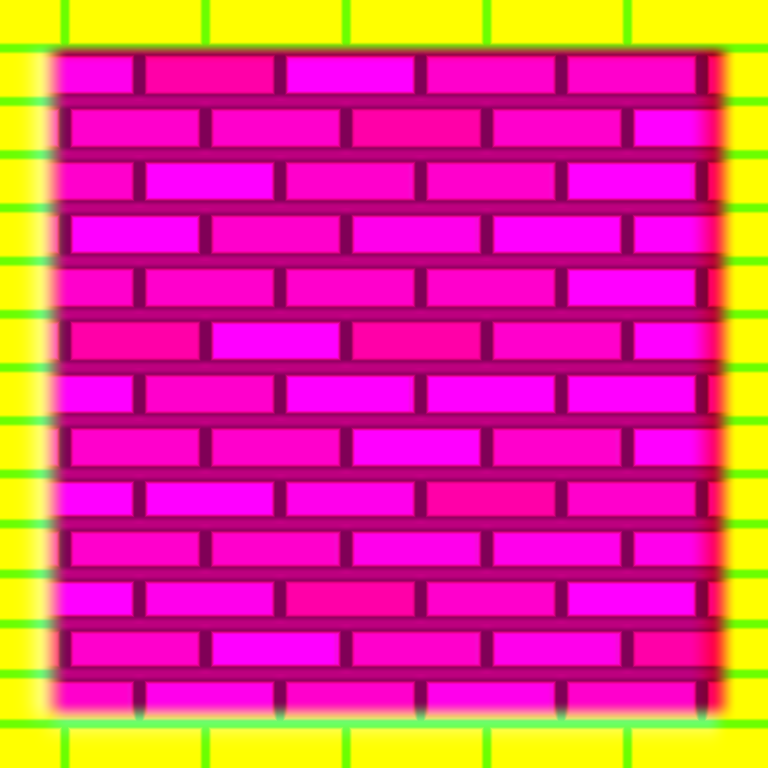
A three.js fragment shader for this pattern:

```glsl
// Magenta running-bond brickwork inside a soft yellow frame with green joints.
// Distances to the nearest joints shape the bricks; a blurred box mask blends
// wall into frame. The frame's long outer bricks run across the tile edges.

varying vec2 vUv;

const float COLUMNS = 5.0;          // upright joints per course
const float COURSES = 13.0;         // courses inside the frame
const float BRICK_LENGTH = 0.1831;
const float BASE = 0.0573;          // height of the lowest bed joint
const float LOW_COURSES = 5.0;      // slightly thinner courses at the bottom
const float LOW_PITCH = 0.0651;
const float HIGH_PITCH = 0.0693;
const vec2 HALF_JOINT = vec2(0.0078, 0.0098);

const vec3 YELLOW = vec3(1.0, 1.0, 0.0);
const vec3 GREEN = vec3(0.42, 1.0, 0.0);
const vec3 MORTAR_DARK = vec3(0.50, 0.0, 0.34);
const vec3 MORTAR_LIGHT = vec3(0.76, 0.0, 0.51);
const vec3 BRICK_RIM = vec3(0.90, 0.0, 0.50);

float hash(vec2 cell) {
  vec3 q = fract(cell.xyx * vec3(0.1031, 0.1030, 0.0973));
  q += dot(q, q.yzx + 33.33);
  return fract((q.x + q.y) * q.z);
}

float bump(float x, float centre, float width) {
  float t = (x - centre) / width;
  return exp(-t * t);
}

// Distance, in repeats, to the nearest of the joints 0..last
float jointDistance(float t, float last) {
  return abs(t - clamp(floor(t + 0.5), 0.0, last));
}

// Height measured in courses above the lowest bed joint
float courseHeight(float y) {
  float low = (y - BASE) / LOW_PITCH;
  float bend = BASE + LOW_COURSES * LOW_PITCH;
  return low < LOW_COURSES ? low : LOW_COURSES + (y - bend) / HIGH_PITCH;
}

// Brick face: stepped pink tones, pinker low down, some with a worn right end
vec3 brickFace(vec2 cell, float along) {
  float tone = hash(cell + 3.0) + 0.25 * (1.0 - step(3.5, cell.y));
  float blue = 1.0 - 0.08 * step(0.38, tone)
                   - 0.12 * step(0.66, tone)
                   - 0.14 * step(0.92, tone);
  float worn = step(0.8, hash(cell + 41.0)) * bump(along, 0.925, 0.012);
  return mix(vec3(1.0, 0.0, blue), vec3(0.95, 0.05, 0.82), 0.6 * worn);
}

vec3 wallColor(vec2 toJoint, vec2 cell, float along) {
  vec2 inset = toJoint - HALF_JOINT;
  float edge = min(inset.x, inset.y);

  // Mortar: bright along the bed joints, a little brighter at crossings
  float bed = smoothstep(-0.002, 0.008, -inset.y);
  float crossing = bed * bump(toJoint.x, 0.0, 0.007);
  vec3 mortar = mix(MORTAR_DARK, MORTAR_LIGHT, bed * 0.93 + crossing * 0.1);

  vec3 brick = mix(BRICK_RIM, brickFace(cell, along),
                   smoothstep(0.0, 0.0045, edge));
  return mix(mortar, brick, smoothstep(-0.002, 0.002, edge));
}

vec3 frameColor(vec2 toJoint) {
  float nearest = min(toJoint.x, toJoint.y);
  return mix(GREEN, YELLOW, smoothstep(0.003, 0.0085, nearest));
}

// Box mask with a different softness on each side
float wallMask(vec2 p) {
  float across = smoothstep(0.050, 0.090, p.x)
               * (1.0 - smoothstep(0.926, 0.960, p.x));
  float up = smoothstep(0.058, 0.088, p.y)
           * (1.0 - smoothstep(0.927, 0.946, p.y));
  return across * up;
}

void main() {
  vec2 p = vUv;

  // Course and column; the outer cells wrap round the tile
  float height = courseHeight(p.y);
  float course = mod(clamp(floor(height), -1.0, COURSES), COURSES + 1.0);
  float firstJoint = mix(0.1816, 0.0846, mod(course, 2.0));
  float run = (p.x - firstJoint) / BRICK_LENGTH;
  float column = mod(clamp(floor(run), -1.0, COLUMNS - 1.0), COLUMNS);

  float pitch = height < LOW_COURSES ? LOW_PITCH : HIGH_PITCH;
  vec2 toJoint = vec2(jointDistance(run, COLUMNS - 1.0) * BRICK_LENGTH,
                      jointDistance(height, COURSES) * pitch);

  // Wall, reddened towards the right and top
  vec3 wall = wallColor(toJoint, vec2(column, course), fract(run));
  wall.b *= 1.0 - 0.65 * smoothstep(0.895, 0.940, p.x);
  wall.b *= 1.0 - 0.40 * smoothstep(0.915, 0.940, p.y);

  // Frame, with a pale glow along the left and bottom of the wall
  vec3 frame = frameColor(toJoint);
  float leftGlow = bump(p.x, 0.058, 0.020) * smoothstep(0.04, 0.09, p.y)
                 * (1.0 - smoothstep(0.92, 0.95, p.y));
  float bottomGlow = bump(p.y, 0.066, 0.022) * smoothstep(0.04, 0.09, p.x)
                   * (1.0 - smoothstep(0.92, 0.95, p.x));
  frame.b += 0.45 * max(leftGlow, bottomGlow);

  gl_FragColor = vec4(mix(frame, wall, wallMask(p)), 1.0);
}
```
